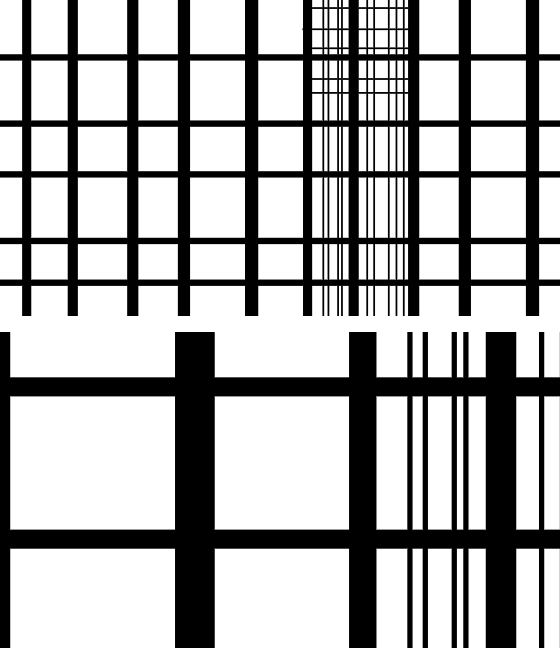
Top, the full canvas; bottom, a detail of the centre.
Write a Shadertoy shader that draws this pattern.

```glsl
// Coverage of a band, where distanceToCenter and pixel share one unit
float band(float distanceToCenter, float width, float pixel) {
    return clamp((0.5 * width - distanceToCenter) / pixel + 0.5, 0.0, 1.0);
}

// Distance to a center that recurs every period
float repeatDistance(float x, float center, float period) {
    return abs(mod(x - center + 0.5 * period, period) - 0.5 * period);
}

// Five columns of growing width, set twice across, and five even rows
float heavyGrid(vec2 p, float pixel) {
    float columns[5] = float[](36.5, 99.5, 181.5, 251.5, 344.0);
    float rows[5] = float[](78.5, 169.0, 238.4, 329.4, 386.5);
    float ink = 0.0;
    for (int i = 0; i < 5; i++) {
        float width = 12.5 + 1.4 * float(i);
        ink = max(ink, band(repeatDistance(p.x, columns[i], 384.0), width, pixel));
        ink = max(ink, band(abs(p.y - rows[i]), 8.7, pixel));
    }
    return ink;
}

// Fine stripes filling two neighbouring columns, crossed near the top
float fineGrid(vec2 p, float pixel) {
    float stripes[9] = float[](442.0, 449.0, 462.2, 467.5, 502.0, 511.5, 531.5, 542.0, 552.0);
    float threads[5] = float[](11.0, 40.0, 66.0, 108.0, 127.0);
    float ink = 0.0;
    for (int i = 0; i < 9; i++) {
        ink = max(ink, band(abs(p.x - stripes[i]), 2.4, pixel));
    }
    for (int i = 0; i < 5; i++) {
        // The second thread pokes out past the left bar
        float start = i == 1 ? 413.4 : 420.0;
        float span = band(abs(p.x - 0.5 * (start + 560.0)), 560.0 - start, pixel);
        ink = max(ink, span * band(abs(p.y - threads[i]), 2.4, pixel));
    }
    return ink;
}

void mainImage(out vec4 fragColor, in vec2 fragCoord) {
    // The canvas spans 768 by 432 units, with y running down from the top
    float pixel = 432.0 / iResolution.y;
    vec2 p = vec2(fragCoord.x, iResolution.y - fragCoord.y) * pixel;
    float ink = max(heavyGrid(p, pixel), fineGrid(p, pixel));
    fragColor = vec4(vec3(1.0 - ink), 1.0);
}
```
